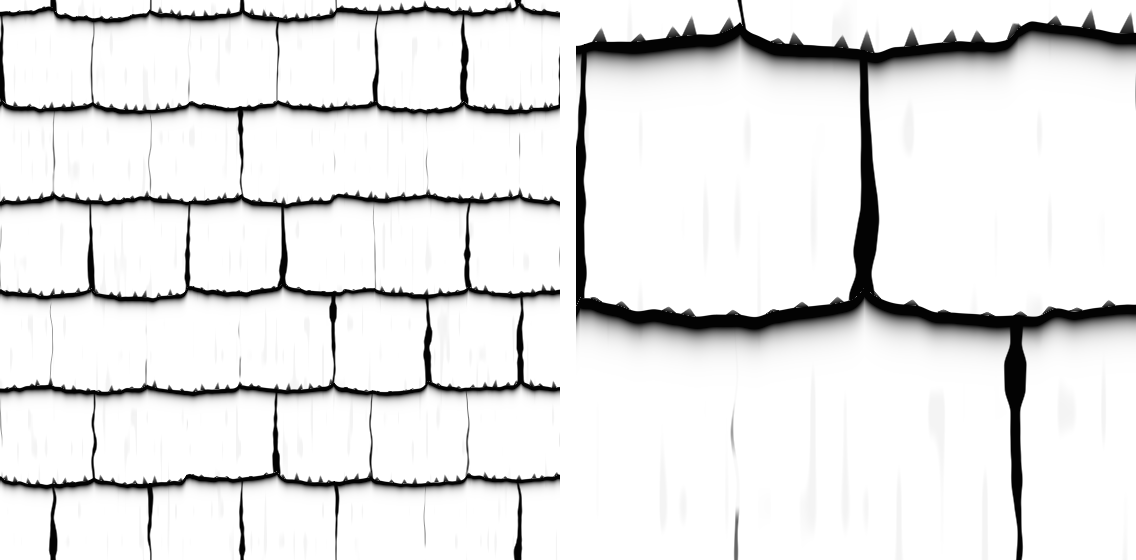
Left: the whole. Right: its middle third, enlarged.
Write a Shadertoy shader that draws this texture map.

```glsl
// Six staggered courses of worn white shingles with inked gaps and soft drop shadows.

float hash(vec2 p) {
    vec3 q = fract(vec3(p.xyx) * 0.1031);
    q += dot(q, q.yzx + 33.33);
    return fract((q.x + q.y) * q.z);
}

float noise(vec2 p) {
    vec2 i = floor(p), f = fract(p);
    f = f * f * (3.0 - 2.0 * f);
    return mix(mix(hash(i), hash(i + vec2(1, 0)), f.x),
               mix(hash(i + vec2(0, 1)), hash(i + vec2(1, 1)), f.x), f.y);
}

// Random value per shingle, wrapping over the 6 x 6 layout.
float shingleHash(float column, float row, float salt) {
    return hash(mod(vec2(column, row), 6.0) + salt * 17.0 + 3.0);
}

float stagger(float row) {
    return 0.58 * mod(row, 2.0);
}

// x: signed distance to the nearest joint, y: joint index.
vec2 nearestJoint(float x, float row) {
    float px = x - stagger(row);
    float joint = floor(px + 0.5);
    float shift = (shingleHash(joint, row, 1.0) - 0.5) * 0.07;
    return vec2(px - joint - shift, joint);
}

// Height of a course's lower edge, relative to its row line.
float lowerEdge(float x, float row) {
    vec2 j = nearestJoint(x, row);
    float left = shingleHash(j.y - 1.0, row, 2.0);
    float right = shingleHash(j.y, row, 2.0);
    float level = mix(left, right, smoothstep(-0.05, 0.05, j.x)) - 0.5;
    float strength = shingleHash(j.y, row, 3.0);
    float corner = (0.015 + 0.05 * strength) * exp(-abs(j.x) * 24.0);
    float sag = 0.018 * cos(6.2832 * j.x);
    float ripple = (noise(vec2(x * 14.0, row * 7.0 + 50.0)) - 0.5) * 0.022;
    return 0.075 * level + corner + sag + ripple;
}

// Small dark splits rising from the lower edge; d is height above the edge.
float splits(float x, float d, float row, float aa) {
    float ink = 0.0;
    float cell = floor(x * 8.0);
    for (float n = -1.0; n <= 1.0; n++) {
        float id = cell + n;
        vec2 seed = vec2(id + 20.0, mod(row, 6.0) * 9.0 + 5.0);
        float center = (id + 0.2 + 0.6 * hash(seed)) / 8.0;
        float j = floor(center - stagger(row));
        float worn = step(0.25, shingleHash(j, row, 4.0));
        float tall = mix(0.02, 0.085, hash(seed + 71.0)) * mix(0.35, 1.0, worn);
        float lean = (hash(seed + 33.0) - 0.5) * 0.5;
        float halfWidth = 0.026 * (1.0 - d / tall);
        float cover = clamp((halfWidth - abs(x - center - lean * d)) / aa + 0.5, 0.0, 1.0);
        cover *= 1.0 - smoothstep(tall * 0.7, tall * 1.1, d);
        ink = max(ink, cover * mix(0.9, 0.45, clamp(d / tall, 0.0, 1.0)));
    }
    return ink;
}

// Tapered, sometimes broken gap between neighbouring shingles.
float jointInk(float x, float v, float row, float aa) {
    vec2 j = nearestJoint(x, row);
    float t = v - row;
    float strength = shingleHash(j.y, row, 3.0);
    float kind = shingleHash(j.y, row, 5.0);
    vec2 seed = vec2(j.y * 5.0 + 40.0, mod(row, 6.0) * 13.0);
    float wobble = (noise(seed + vec2(0.0, t * 5.0)) - 0.5) * 0.035;
    float rough = 0.65 + 0.7 * noise(seed + vec2(2.0, t * 12.0));

    // Most gaps widen downward; a few hang from the top.
    float low = 1.0 - smoothstep(0.25, 1.05, t);
    float high = smoothstep(0.1, 0.95, t);
    float taper = mix(low, high, step(0.82, kind));
    float halfWidth = mix(0.003, 0.04, strength * strength) * (0.25 + 0.75 * taper) * rough;
    float cover = clamp((halfWidth - abs(j.x + wobble)) / aa + 0.5, 0.0, 1.0);

    float broken = 0.6 * smoothstep(0.35, 0.75, noise(seed + vec2(4.0, t * 5.0)));
    return cover * mix(broken, 1.0, smoothstep(0.25, 0.45, strength));
}

void mainImage(out vec4 fragColor, in vec2 fragCoord) {
    vec2 uv = fragCoord / iResolution.xy;
    float x = uv.x * 6.0;
    float v = uv.y * 6.0 - 0.86;
    float aa = 9.0 / iResolution.y;

    // Nearest course edge: shingle face above it, shadowed course below it.
    float edgeRow = floor(v + 0.5);
    float d = v - edgeRow - lowerEdge(x, edgeRow);
    float row = d > 0.0 ? edgeRow : edgeRow - 1.0;

    // Faint vertical wood grain.
    float grain = smoothstep(0.78, 0.95, noise(vec2(x * 26.0, v * 3.0 + 30.0)));
    float shade = 1.0 - 0.045 * grain;

    shade *= 1.0 - jointInk(x, v, row, aa);
    shade *= 1.0 - splits(x, max(d, 0.0), edgeRow, aa) * step(0.0, d);

    // Solid line under the edge, melting into a soft shadow.
    float line = 0.028 + 0.016 * noise(vec2(x * 4.0, edgeRow * 3.0 + 90.0));
    float shadow = 1.0 - exp(-max(-d - line, 0.0) / 0.034);
    float face = smoothstep(-aa * 0.5, aa * 0.5, d);
    shade *= mix(shadow, 1.0, face);

    fragColor = vec4(vec3(mix(0.01, 1.0, shade)), 1.0);
}
```
